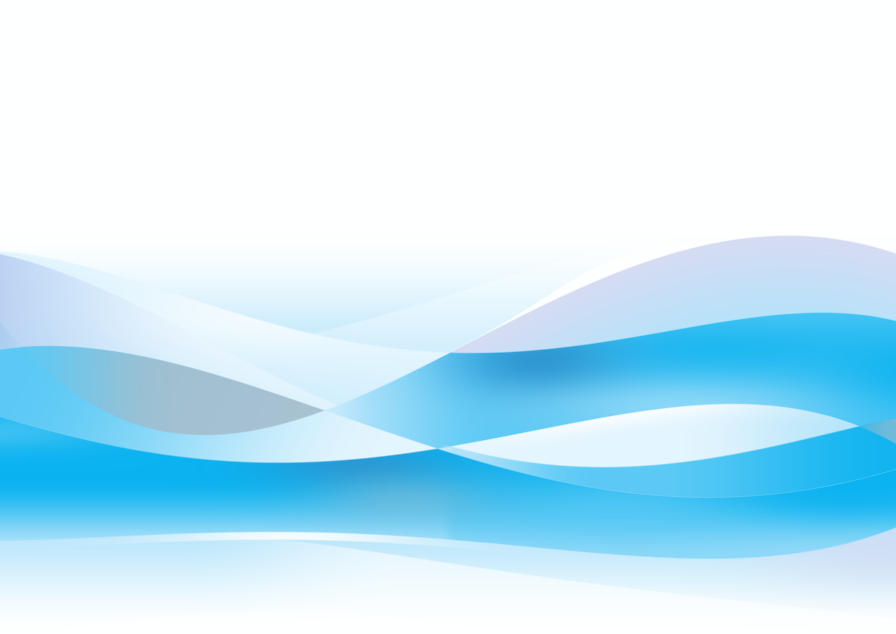
A Shadertoy shader for this background:

```glsl
// Translucent blue ribbons sweeping across a white page.
// Each edge is a quartic through five evenly spaced heights; bands between
// edges are filled with gradients, then tinted by soft elliptical glows.

const vec3 WHITE    = vec3(0.995, 1.0, 1.0);
const vec3 ICE      = vec3(0.89, 0.96, 0.995);
const vec3 SKY      = vec3(0.70, 0.89, 0.98);
const vec3 AZURE    = vec3(0.36, 0.79, 0.96);
const vec3 CYAN     = vec3(0.04, 0.70, 0.94);
const vec3 DEEP     = vec3(0.16, 0.56, 0.80);
const vec3 LAVENDER = vec3(0.84, 0.86, 0.95);
const vec3 SLATE    = vec3(0.64, 0.74, 0.80);
const float EDGE_PIXELS = 1.1;

// Height at x of the quartic through a, b, c, d, e at x = 0, 1/4 .. 1
float curve(float x, float a, float b, float c, float d, float e) {
    float t = 4.0 * x, t1 = t - 1.0, t2 = t - 2.0, t3 = t - 3.0, t4 = t - 4.0;
    return a * t1 * t2 * t3 * t4 / 24.0 - b * t * t2 * t3 * t4 / 6.0
         + c * t * t1 * t3 * t4 / 4.0 - d * t * t1 * t2 * t4 / 6.0
         + e * t * t1 * t2 * t3 / 24.0;
}

float below(float y, float edge) {
    float w = EDGE_PIXELS / iResolution.y;
    return smoothstep(-w, w, edge - y);
}

float band(float y, float low, float high) {
    return below(y, high) * (1.0 - below(y, low));
}

float glow(vec2 p, vec2 center, vec2 radius) {
    vec2 d = (p - center) / radius;
    return exp(-dot(d, d));
}

void mainImage(out vec4 fragColor, in vec2 fragCoord) {
    vec2 p = fragCoord / iResolution.xy;
    float x = p.x, y = p.y;
    float right = smoothstep(0.49, 0.51, x), left = 1.0 - right;

    // Ribbon edges, from the top down
    float veil  = curve(x, 0.540, 0.453, 0.534, 0.632, 0.650);
    float crest = curve(x, 0.494, 0.315, 0.442, 0.600, 0.600);
    float sash  = curve(x, 0.604, 0.512, 0.444, 0.479, 0.494);
    float fold  = curve(x, 0.599, 0.448, 0.297, 0.269, 0.341);
    float slope = curve(x, 0.449, 0.405, 0.287, 0.217, 0.260);
    float swell = curve(x, 0.343, 0.273, 0.295, 0.357, 0.300);
    float shore = curve(x, 0.147, 0.160, 0.149, 0.120, 0.168);
    float foam  = curve(x, 0.134, 0.158, 0.112, 0.064, 0.024);
    float mound = curve(x, -0.009, 0.033, 0.015, -0.068, -0.179);

    // Page and the faint rising veil
    vec3 col = mix(WHITE, SKY, 1.0 - smoothstep(0.38, 0.64, y));
    col = mix(col, WHITE, 0.30 * below(y, veil) * smoothstep(0.2, 0.4, x));
    float halo = band(y, crest, crest + 0.022 * glow(p, vec2(0.68, 0.57), vec2(0.09, 0.2)));
    col = mix(col, WHITE, 0.9 * halo);

    // Pale lavender wave on the right
    float depth = clamp((crest - y) / 0.14, 0.0, 1.0);
    vec3 wave = mix(LAVENDER, SKY, depth);
    col = mix(col, wave, band(y, sash, crest) * right);

    // Pale sash and lavender corner on the left
    vec3 pale = mix(ICE, SKY, clamp((sash - y) / 0.28, 0.0, 1.0));
    pale = mix(pale, WHITE, 0.55 * glow(p, vec2(0.27, 0.50), vec2(0.16, 0.06)));
    col = mix(col, pale, below(y, sash));
    float corner = band(y, crest, fold) * left;
    col = mix(col, vec3(0.73, 0.82, 0.95), corner * exp(-x * 9.0));
    col = mix(col, WHITE, 0.35 * corner * smoothstep(0.03, 0.3, x));

    // Blue body of the right ribbon, with shadow and bright patches
    vec3 body = mix(SKY, AZURE, smoothstep(0.36, 0.56, x));
    body = mix(body, CYAN, 0.75 * glow(p, vec2(0.80, 0.45), vec2(0.20, 0.055)));
    body = mix(body, CYAN, 0.85 * glow(p, vec2(1.02, 0.41), vec2(0.12, 0.08)));
    body = mix(body, DEEP, 0.85 * glow(p, vec2(0.60, 0.43), vec2(0.09, 0.055)));
    body = mix(body, SKY, 0.55 * glow(p, vec2(0.76, 0.36), vec2(0.16, 0.04)));
    col = mix(col, body, band(y, max(slope, swell), min(crest, sash)) * smoothstep(0.34, 0.42, x));

    // Left ribbon: grey overlap above the crest, clear blue beneath it
    vec3 clear = mix(AZURE, ICE, smoothstep(0.0, 0.45, x + 0.35 * (0.34 - y)));
    col = mix(col, clear, band(y, swell, slope) * left);
    vec3 overlap = mix(AZURE, SLATE, smoothstep(0.0, 0.20, x));
    col = mix(col, overlap, 0.9 * band(y, crest, slope) * left);
    col = mix(col, vec3(0.62, 0.75, 0.92), 0.7 * band(y, slope, crest) * exp(-x * 12.0) * left);

    // Pale lens and the narrow blue ribbon under it
    vec3 lens = mix(ICE, SKY, smoothstep(0.75, 0.98, x));
    lens = mix(lens, WHITE, 0.8 * glow(vec2(x, y - swell), vec2(0.70, 0.0), vec2(0.14, 0.018)));
    col = mix(col, lens, band(y, fold, swell) * right);
    vec3 strip = mix(SKY, AZURE, smoothstep(0.50, 0.66, x));
    strip = mix(strip, CYAN, 0.9 * smoothstep(0.72, 1.0, x));
    col = mix(col, strip, band(y, slope, fold) * right);
    col = mix(col, SLATE, 0.65 * band(y, swell, fold) * smoothstep(0.92, 1.0, x));

    // Deep water fading towards the shore
    float surface = min(slope, swell);
    float fade = smoothstep(0.0, 1.0, (0.245 - y) / 0.12);
    vec3 water = mix(CYAN, SKY, fade * mix(1.0, 0.8, right));
    water = mix(water, AZURE, 0.7 * glow(p, vec2(0.70, 0.20), vec2(0.16, 0.06)));
    water = mix(water, DEEP, 0.75 * glow(p, vec2(0.40, 0.265), vec2(0.10, 0.035)));
    water = mix(water, SLATE, 0.45 * glow(p, vec2(0.45, 0.215), vec2(0.10, 0.04)));
    water = mix(water, CYAN, 0.75 * glow(p, vec2(0.94, 0.22), vec2(0.12, 0.04)));
    water = mix(water, AZURE, 0.6 * glow(p, vec2(0.0, 0.32), vec2(0.12, 0.03)));
    col = mix(col, water, below(y, surface));

    // Shallows, foam line and the white mound
    vec3 shallow = mix(WHITE, SKY, smoothstep(0.0, 0.19, y));
    shallow = mix(shallow, LAVENDER, 0.7 * glow(p, vec2(1.0, 0.13), vec2(0.14, 0.06)));
    col = mix(col, shallow, below(y, shore));
    col = mix(col, WHITE, 0.6 * below(y, min(foam, shore)) * smoothstep(0.2, 0.45, x));
    float sliver = band(y, shore - 0.012, shore) * glow(p, vec2(0.33, 0.15), vec2(0.15, 0.1));
    col = mix(col, WHITE, 0.85 * sliver);
    col = mix(col, WHITE, 0.85 * below(y, mound));

    fragColor = vec4(col, 1.0);
}
```
